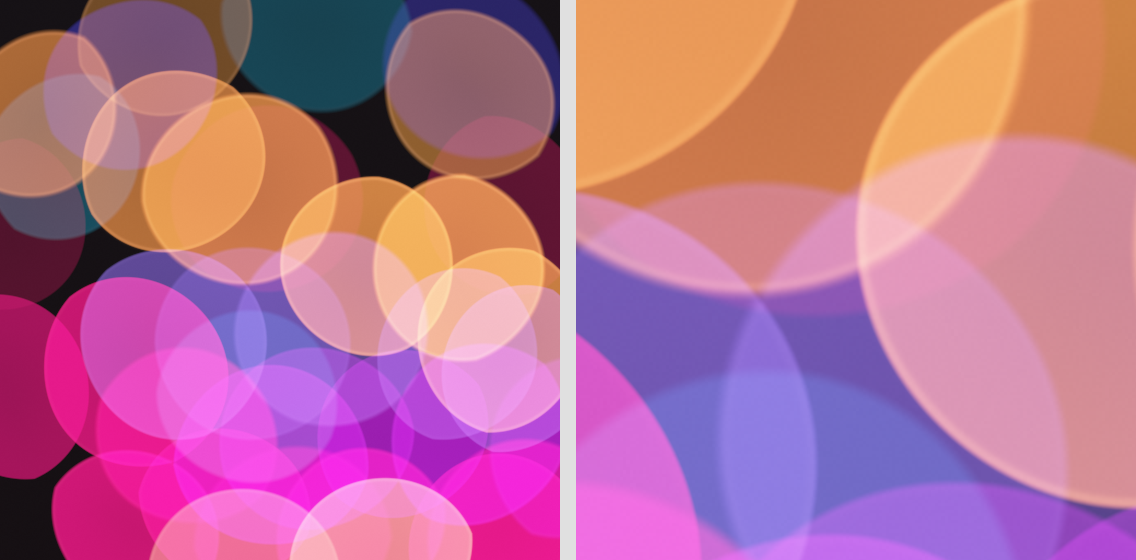
Left: the whole. Right: its middle third, enlarged.
Give the GLSL for this background, as a WebGL 2 fragment shader.

```glsl
#version 300 es
precision highp float;

uniform vec2 u_resolution;
out vec4 outColor;

#define RADIUS 0.165
#define JITTER 0.055
#define CATS_EYE 0.10
#define WOBBLE 0.012
#define RIM_WIDTH 0.003
#define EXPOSURE 1.1
#define GRAIN 0.006

// Linear-light colours of the lamps
const vec3 AMBER   = vec3(0.54, 0.18, 0.04);
const vec3 BRONZE  = vec3(0.20, 0.08, 0.015);
const vec3 PEACH   = vec3(0.50, 0.21, 0.13);
const vec3 PINK    = vec3(0.50, 0.002, 0.13);
const vec3 CRIMSON = vec3(0.08, 0.001, 0.018);
const vec3 MAGENTA = vec3(0.20, 0.004, 0.27);
const vec3 VIOLET  = vec3(0.08, 0.045, 0.23);
const vec3 BLUE    = vec3(0.018, 0.014, 0.16);
const vec3 TEAL    = vec3(0.001, 0.055, 0.085);
const vec3 NIGHT   = vec3(0.004, 0.002, 0.003);

uint scramble(uint x) {
  x = x * 747796405u + 2891336453u;
  x = ((x >> ((x >> 28u) + 4u)) ^ x) * 277803737u;
  return (x >> 22u) ^ x;
}

float rand(int seed, int index, int channel) {
  uint h = scramble(uint(seed) + scramble(uint(index) + scramble(uint(channel))));
  return float(h >> 8u) / 16777216.0;
}

// Signed distance to a slightly uneven disc, clipped lens-wise off centre
float apertureDistance(vec2 p, vec2 centre, float radius, float phase) {
  vec2 q = p - centre;
  float angle = atan(q.y, q.x);
  float outline = radius * (1.0 + WOBBLE * sin(3.0 * angle + phase));
  vec2 shift = CATS_EYE * (centre - 0.5);
  return max(length(q) - outline, length(q + shift) - outline * 1.03);
}

// Light of a row of scattered discs running from start to end
vec3 lampRow(vec2 p, vec2 start, vec2 end, int count, vec3 tint, float rimGain, int seed) {
  vec3 light = vec3(0.0);
  float pixel = 1.0 / u_resolution.y;
  for (int i = 0; i < count; i++) {
    float along = (float(i) + 0.5) / float(count);
    vec2 offset = vec2(rand(seed, i, 0), rand(seed, i, 1)) * 2.0 - 1.0;
    vec2 centre = mix(start, end, along) + offset * JITTER;
    float radius = RADIUS * mix(0.93, 1.07, rand(seed, i, 2));
    float d = apertureDistance(p, centre, radius, 6.28 * rand(seed, i, 3));

    float blur = rand(seed, i, 4);
    float soft = max(mix(0.0018, 0.007, blur * blur), pixel);
    float fill = 1.0 - smoothstep(-soft, soft, d);
    float shade = 0.88 + 0.12 * smoothstep(-radius, 0.0, d);
    float rimOffset = (d + RIM_WIDTH) / max(RIM_WIDTH, pixel);
    float rim = rimGain * exp(-rimOffset * rimOffset);

    float power = mix(0.7, 1.3, rand(seed, i, 5));
    vec3 rimTint = tint + 0.12 * vec3(1.0, 0.7, 0.6);
    light += power * (tint * fill * shade + rimTint * rim);
  }
  return light;
}

void main() {
  vec2 p = gl_FragCoord.xy / u_resolution.y;
  p.x -= 0.5 * (u_resolution.x / u_resolution.y - 1.0);
  vec3 light = NIGHT + 0.01 * TEAL * p.y;

  // Upper lamps against the dark
  light += lampRow(p, vec2(-0.04, 1.06), vec2(1.21, 0.78), 2, BRONZE, 0.25, 11);
  light += lampRow(p, vec2(-0.10, 0.86), vec2(1.22, 0.92), 2, BLUE, 0.0, 23);
  light += lampRow(p, vec2(-0.18, 0.52), vec2(0.86, 1.18), 2, TEAL, 0.03, 37);
  light += lampRow(p, vec2(-0.22, 0.58), vec2(1.18, 0.64), 3, CRIMSON, 0.0, 41);

  // Warm diagonal
  light += lampRow(p, vec2(0.01, 0.82), vec2(1.04, 0.38), 6, AMBER, 0.28, 53);

  // Cool middle
  light += lampRow(p, vec2(0.19, 0.41), vec2(1.06, 0.33), 5, VIOLET, 0.06, 67);
  light += lampRow(p, vec2(0.30, 0.26), vec2(0.56, 0.30), 1, TEAL + 0.7 * BLUE, 0.0, 71);

  // Hot lower field
  light += lampRow(p, vec2(0.16, 0.36), vec2(0.38, 0.22), 2, PINK, 0.04, 83);
  light += lampRow(p, vec2(0.20, 0.05), vec2(1.06, 0.07), 6, PINK, 0.04, 97);
  light += lampRow(p, vec2(-0.07, 0.25), vec2(-0.05, 0.25), 1, PINK * 0.8, 0.0, 101);
  light += lampRow(p, vec2(0.42, 0.20), vec2(1.06, 0.21), 5, MAGENTA, 0.05, 113);
  light += lampRow(p, vec2(0.38, -0.05), vec2(0.76, 0.0), 2, PEACH, 0.18, 127);

  // Film shoulder that keeps dark tones untouched, then fine grain
  vec3 exposed = EXPOSURE * light;
  vec3 film = exposed / pow(1.0 + exposed * exposed * exposed, vec3(1.0 / 3.0));
  vec3 color = pow(film, vec3(1.0 / 2.2));
  ivec2 grainCell = ivec2(floor(p * 512.0)) + 4096;
  color += GRAIN * (rand(grainCell.x, grainCell.y, 7) - 0.5);
  outColor = vec4(clamp(color, 0.0, 1.0), 1.0);
}
```
